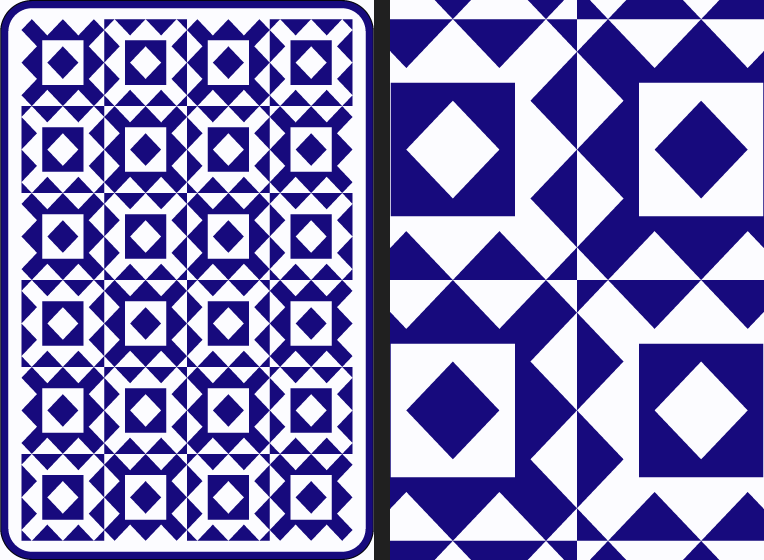
Left, the full canvas; right, a detail of the centre.
Give the GLSL for this pattern, as a WebGL 2 fragment shader.

```glsl
#version 300 es
precision highp float;
// Rounded card back: a 4 x 6 checkered quilt of diamonds, squares and sawtooth edges.
uniform vec2 u_resolution;
out vec4 fragColor;

const vec3 WHITE = vec3(0.99, 0.99, 1.0);
const vec3 INDIGO = vec3(0.09, 0.04, 0.49);
const vec3 BLACK = vec3(0.02, 0.02, 0.05);

// Lengths are fractions of the card height.
const vec2 CARD_HALF = vec2(0.3337, 0.5);
const float CARD_RADIUS = 0.057;
const float OUTLINE = 0.002;
const float FRAME = 0.0147;
const vec2 QUILT_HALF = vec2(0.2956, 0.4658);
const vec2 CELLS = vec2(4.0, 6.0);
const int SAMPLES = 4;

float roundedBox(vec2 p, vec2 halfSize, float radius) {
    vec2 d = abs(p) - halfSize + radius;
    return length(max(d, 0.0)) + min(max(d.x, d.y), 0.0) - radius;
}

// Tooth with its base on a cell edge; "along" and "depth" are measured from that edge.
bool tooth(float along, float depth, float size) {
    return depth < size - abs(along - size);
}

// Motif of one cell, folded into a quarter: q runs from centre (0) to edge (0.5).
bool motif(vec2 q, float size) {
    bool square = q.x < 0.25 && q.y < 0.256;
    bool diamond = q.x + q.y < size;
    bool teeth = tooth(q.x, 0.5 - q.y, size) || tooth(q.y, 0.5 - q.x, size);
    bool corner = q.x + q.y > 0.875;
    return (square != diamond) || teeth || corner;
}

// Neighbouring cells swap ground and motif colours.
vec3 quilt(vec2 p, vec2 halfSize, vec2 cells) {
    vec2 grid = (p / halfSize * 0.5 + 0.5) * cells;
    vec2 id = floor(grid);
    bool darkGround = mod(id.x + id.y, 2.0) > 0.5;
    bool marked = motif(abs(fract(grid) - 0.5), 0.1875);
    return darkGround != marked ? INDIGO : WHITE;
}

vec3 card(vec2 p) {
    float edge = roundedBox(p, CARD_HALF, CARD_RADIUS);
    if (edge > 0.0) return WHITE;
    if (edge > -OUTLINE) return BLACK;
    if (edge > -FRAME) return INDIGO;
    if (any(greaterThan(abs(p), QUILT_HALF))) return WHITE;
    return quilt(p, QUILT_HALF, CELLS);
}

void main() {
    // Fit the card to the canvas
    float unit = min(u_resolution.y, u_resolution.x * 1.5);

    // Average a grid of samples per pixel for smooth edges
    vec3 sum = vec3(0.0);
    for (int j = 0; j < SAMPLES; j++) {
        for (int i = 0; i < SAMPLES; i++) {
            vec2 offset = (vec2(i, j) + 0.5) / float(SAMPLES) - 0.5;
            sum += card((gl_FragCoord.xy + offset - 0.5 * u_resolution) / unit);
        }
    }
    fragColor = vec4(sum / float(SAMPLES * SAMPLES), 1.0);
}
```
